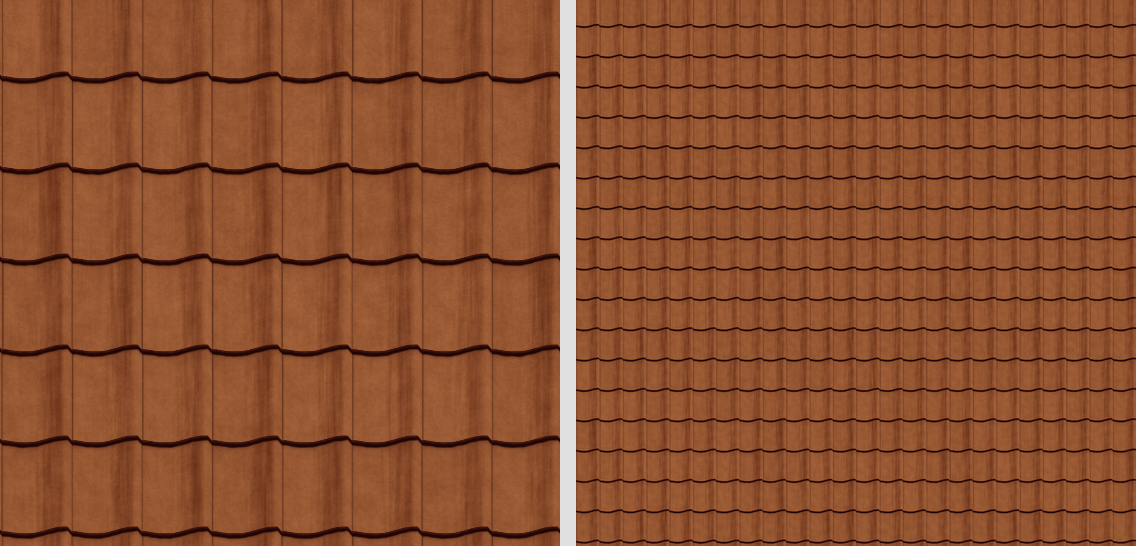
Left: one tile. Right: repeated 3 by 3.
Reproduce this texture procedurally as a WebGL 1 fragment shader.

```glsl
precision highp float;

uniform vec2 u_resolution;

#define TILES vec2(8.0, 6.0)
#define OFFSET vec2(0.035, 0.172)
#define BODY vec3(0.575, 0.328, 0.188)
#define TONE_STEP vec3(0.056, 0.048, 0.032)
#define SEAM_COLOR vec3(0.36, 0.17, 0.10)
#define FACE_COLOR vec3(0.23, 0.075, 0.045)
#define GAP_COLOR vec3(0.125, 0.02, 0.018)
#define SEAM_WIDTH 0.006
#define FACE_HEIGHT 0.021
#define GAP_HEIGHT 0.034
#define STREAKS 1.0
#define GRAIN 0.55

// Wraps a lattice index; the half keeps rounding away from the period
vec2 wrap(vec2 cell, vec2 period) {
  return floor(mod(cell + 0.5, period));
}

float hash(vec2 p) {
  return fract(sin(dot(p, vec2(127.1, 311.7))) * 43758.5);
}

float cornerDot(vec2 cell, vec2 offset, vec2 period) {
  float angle = 6.2832 * hash(wrap(cell, period));
  return dot(vec2(cos(angle), sin(angle)), offset);
}

// Gradient noise repeating after a whole number of cells
float noise(vec2 p, vec2 period) {
  vec2 i = floor(p);
  vec2 f = fract(p);
  vec2 w = f * f * f * (f * (f * 6.0 - 15.0) + 10.0);
  vec2 e = vec2(1.0, 0.0);
  float low = mix(cornerDot(i, f, period),
                  cornerDot(i + e.xy, f - e.xy, period), w.x);
  float high = mix(cornerDot(i + e.yx, f - e.yx, period),
                   cornerDot(i + e.xx, f - e.xx, period), w.x);
  return mix(low, high, w.y);
}

float tileNoise(vec2 p, vec2 scale) {
  return noise(p * scale, TILES * scale);
}

// Height of the lower tile edge: shallow pan, raised roll, quick drop
float edgeWave(float u) {
  return -0.010 - 0.024 * smoothstep(0.0, 0.28, u)
       + 0.076 * smoothstep(0.36, 0.88, u)
       - 0.052 * smoothstep(0.92, 1.0, u);
}

void main() {
  vec2 uv = gl_FragCoord.xy / u_resolution;
  vec2 pixel = TILES / u_resolution;
  vec2 p = uv * TILES - OFFSET;
  float u = fract(p.x);
  p.y -= edgeWave(u);

  vec2 id = wrap(floor(p), TILES);
  float below = 1.0 - fract(p.y);
  float edge = fract(p.y + 0.5) - 0.5;
  float variation = hash(id + 3.7);

  // Curved profile: lit pan, shaded flank, bright roll
  float flank = smoothstep(0.40, 0.78, u) * (1.0 - smoothstep(0.80, 0.91, u));
  float roll = smoothstep(0.84, 0.97, u);
  float tone = 0.42 + 0.22 * roll - mix(1.35, 1.95, variation) * flank;
  tone += 0.45 * (hash(id) - 0.5);

  // Weathering: vertical streaks, soft blotches and fine grain
  float streak = tileNoise(p, vec2(14.0, 1.0))
               + 0.6 * tileNoise(p, vec2(31.0, 2.0));
  float streakMask = smoothstep(0.35, 0.6, u) * (1.0 - smoothstep(0.82, 0.9, u));
  tone += STREAKS * streak * mix(0.25, 1.3, streakMask);
  tone += 0.7 * tileNoise(p, vec2(4.0, 5.0));
  tone += 0.5 * tileNoise(p, vec2(13.0, 17.0));
  tone += GRAIN * tileNoise(p, vec2(32.0, 42.0));
  tone -= 0.35 * (1.0 - smoothstep(0.05, 0.3, below));
  vec3 color = BODY + TONE_STEP * tone;

  // Side joint with slight shift and uneven depth
  vec2 joint = wrap(vec2(floor(p.x + 0.5), id.y), TILES);
  float shift = 0.012 * (hash(joint + 9.1) - 0.5);
  float side = fract(p.x + 0.5) - 0.5 - shift;
  float seam = 1.0 - smoothstep(SEAM_WIDTH - 0.5 * pixel.x,
                                SEAM_WIDTH + pixel.x, abs(side));
  float seamDepth = mix(0.45, 0.85, hash(joint + 5.3));
  color = mix(color, SEAM_COLOR, seam * seamDepth);
  color *= 1.0 - 0.07 * exp(-abs(side) / 0.025);

  // Soft shadow cast on the tile beneath
  float gapEnd = FACE_HEIGHT + GAP_HEIGHT * mix(1.0, 0.72, roll);
  gapEnd += 0.008 * tileNoise(p, vec2(9.0, 2.0));
  float shadow = exp(-max(below - gapEnd, 0.0) / 0.016);
  color = mix(color, SEAM_COLOR, 0.75 * shadow);

  // Lip: thin clay face above a dark gap
  float lip = smoothstep(-0.7 * pixel.y, 0.7 * pixel.y, -edge)
            * (1.0 - smoothstep(gapEnd - pixel.y, gapEnd + pixel.y, -edge));
  float gap = smoothstep(FACE_HEIGHT - pixel.y, FACE_HEIGHT + pixel.y, -edge);
  vec3 face = FACE_COLOR * (1.0 + 0.5 * tileNoise(p, vec2(11.0, 3.0)));
  color = mix(color, mix(face, GAP_COLOR, gap), lip);

  gl_FragColor = vec4(color, 1.0);
}
```
